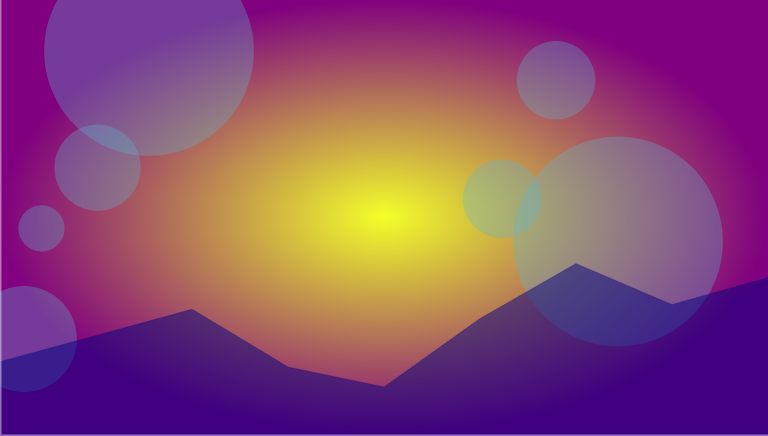
This background is drawn by a WebGL 2 fragment shader. Its source:

```glsl
#version 300 es
precision highp float;
// Glowing elliptical sunset with translucent bubbles behind a dark angular ridge.

uniform vec2 u_resolution;
out vec4 fragColor;

// Palette and opacities
const vec3 GLOW_COLOR = vec3(0.95, 1.0, 0.16);
const vec3 SKY_COLOR = vec3(0.5, 0.0, 0.5);
const vec3 BUBBLE_COLOR = vec3(0.37, 0.71, 0.82);
const vec3 RIDGE_COLOR = vec3(0.0, 0.0, 0.5);
const vec3 BORDER_COLOR = vec3(1.0);
const float BUBBLE_ALPHA = 0.32;
const float RIDGE_ALPHA = 0.5;
const float OUTLINE_ALPHA = 0.22;
const float BORDER_ALPHA = 0.45;

// Line widths and base line, in canvas widths
const float OUTLINE_WIDTH = 0.0016;
const float BORDER_WIDTH = 0.00195;
const float BASE_LINE = 0.0013;

// Bubbles: centre and radius in canvas widths
const int BUBBLE_COUNT = 7;
const vec3 BUBBLES[BUBBLE_COUNT] = vec3[](
    vec3(0.194, 0.500, 0.1365), vec3(0.127, 0.348, 0.056),
    vec3(0.054, 0.269, 0.030), vec3(0.031, 0.125, 0.069),
    vec3(0.724, 0.462, 0.051), vec3(0.6535, 0.3075, 0.051),
    vec3(0.8047, 0.252, 0.1365));

// Ridge: evenly spaced heights in canvas heights
const int RIDGE_SEGMENTS = 8;
const float RIDGE_HEIGHTS[RIDGE_SEGMENTS + 1] = float[](
    0.168, 0.228, 0.2885, 0.156, 0.110, 0.267, 0.393, 0.299, 0.361);

// Antialiased coverage of a signed distance (negative inside)
float coverage(float dist, float pixel) {
    return clamp(0.5 - dist / pixel, 0.0, 1.0);
}

// Approximate signed distance to the ridge line, in canvas widths
float ridgeDistance(vec2 uv, float aspect) {
    float x = clamp(uv.x, 0.0, 0.9999) * float(RIDGE_SEGMENTS);
    int i = int(x);
    float start = RIDGE_HEIGHTS[i];
    float rise = RIDGE_HEIGHTS[i + 1] - start;
    float slope = rise * float(RIDGE_SEGMENTS) * aspect;
    float height = start + rise * fract(x);
    return (uv.y - height) * aspect / sqrt(1.0 + slope * slope);
}

void main() {
    float aspect = u_resolution.y / u_resolution.x;
    float pixel = 1.0 / u_resolution.x;
    vec2 canvas = gl_FragCoord.xy * pixel;
    vec2 p = canvas - vec2(0.0, BASE_LINE);
    vec2 uv = vec2(p.x, p.y / aspect);

    // Elliptical glow reaching the canvas sides
    float radius = length(uv - 0.5) * 2.0;
    vec3 color = mix(GLOW_COLOR, SKY_COLOR, min(radius, 1.0));

    // Overlapping translucent bubbles
    for (int i = 0; i < BUBBLE_COUNT; i++) {
        float dist = length(p - BUBBLES[i].xy) - BUBBLES[i].z;
        color = mix(color, BUBBLE_COLOR, BUBBLE_ALPHA * coverage(dist, pixel));
    }

    // Ridge veil in front, with a thin darker crest
    float dist = ridgeDistance(uv, aspect);
    color = mix(color, RIDGE_COLOR, RIDGE_ALPHA * coverage(dist, pixel));
    float crest = coverage(abs(dist) - 0.5 * OUTLINE_WIDTH, pixel);
    color = mix(color, RIDGE_COLOR, OUTLINE_ALPHA * crest);

    // Pale hairline along the left and bottom sides
    float border = coverage(min(canvas.x, canvas.y) - BORDER_WIDTH, pixel);
    color = mix(color, BORDER_COLOR, BORDER_ALPHA * border);

    fragColor = vec4(color, 1.0);
}
```
